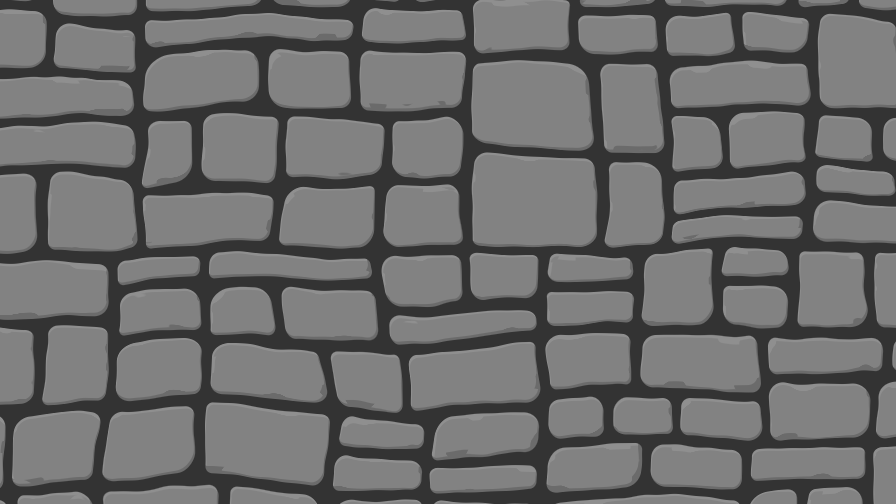
This texture is drawn by a Shadertoy shader. Its source:

```glsl
// Cartoon dry-stone wall: rounded grey blocks with lit tops and shaded undersides.

const vec3 MORTAR = vec3(0.20);
const vec3 FACE = vec3(0.51);
const vec3 LIGHT = vec3(0.56);
const vec3 SHADE = vec3(0.42);

struct Block {
    vec2 center;
    vec2 size;
    float id;
};

vec2 hash2(vec2 p) {
    vec3 q = fract(p.xyx * vec3(0.1031, 0.1030, 0.0973));
    q += dot(q, q.yzx + 33.33);
    return fract((q.xx + q.yz) * q.zy);
}

float cornerDot(vec2 cell, vec2 f, vec2 corner) {
    return dot(hash2(cell + corner) * 2.0 - 1.0, f - corner);
}

float gradientNoise(vec2 p) {
    vec2 cell = floor(p);
    vec2 f = p - cell;
    vec2 u = f * f * f * (f * (f * 6.0 - 15.0) + 10.0);
    float low = mix(cornerDot(cell, f, vec2(0, 0)), cornerDot(cell, f, vec2(1, 0)), u.x);
    float high = mix(cornerDot(cell, f, vec2(0, 1)), cornerDot(cell, f, vec2(1, 1)), u.x);
    return mix(low, high, u.y);
}

// Bends the plane so that the joints wander
vec2 bend(vec2 p, float frequency, float amount) {
    vec2 s = p * frequency;
    return p + amount * vec2(gradientNoise(s + 17.3), gradientNoise(s + 61.7));
}

// Splits the wall at random until the block around p is small enough
Block findBlock(vec2 p, vec2 halfWall, float seed) {
    vec2 low = -halfWall;
    vec2 high = halfWall;
    float id = 1.0;
    for (int i = 0; i < 10; i++) {
        vec2 size = high - low;
        vec2 r = hash2(vec2(id, seed));
        vec2 q = hash2(vec2(id, seed + 7.0));
        bool canStack = size.y > 0.16;
        bool canSlice = size.x > 0.24;
        bool small = size.x * size.y < mix(0.020, 0.052, q.x) && size.x < 0.44;
        if (small || !(canStack || canSlice)) break;

        bool slice = canSlice && (!canStack || size.x > size.y * mix(1.0, 2.8, r.x));
        int axis = slice ? 0 : 1;
        float cut = mix(low[axis], high[axis], mix(0.36, 0.64, r.y));
        bool above = p[axis] > cut;
        if (above) low[axis] = cut;
        else high[axis] = cut;
        id = id * 2.0 + (above ? 1.0 : 0.0);
    }
    return Block((low + high) * 0.5, high - low, id);
}

// Signed distance to a tapered block with uneven round corners
float stoneDistance(vec2 p, Block block, float gap) {
    vec2 q = p - block.center;
    vec2 r = hash2(vec2(block.id, 3.0));
    vec2 halfSize = block.size * 0.5 - gap;
    vec2 slope = clamp(q / halfSize, -1.0, 1.0) * sign(r - 0.5);
    halfSize -= 0.007 * r.yx * (0.5 + 0.5 * slope.yx);

    vec2 corner = step(0.0, q);
    float pick = hash2(vec2(block.id, 11.0 + corner.x + 2.0 * corner.y)).x;
    float radius = min(mix(0.012, 0.042, pick * pick), 0.8 * min(halfSize.x, halfSize.y));
    vec2 d = abs(q) - halfSize + radius;
    float box = length(max(d, 0.0)) + min(max(d.x, d.y), 0.0) - radius;
    return box + 0.005 * gradientNoise(p * 19.0 + r * 40.0);
}

// Thickness of a painted rim, with sudden chips
float rimWidth(vec2 p, float base, float chip, float seed) {
    float n = gradientNoise(p * vec2(13.0, 24.0) + seed * 5.37);
    return base * (1.0 + 0.9 * n) + chip * smoothstep(0.16, 0.25, n);
}

float coverage(float d, float pixel) {
    return clamp(0.5 + d / pixel, 0.0, 1.0);
}

void mainImage(out vec4 fragColor, in vec2 fragCoord) {
    float pixel = 1.0 / iResolution.y;
    vec2 p = (fragCoord - 0.5 * iResolution.xy) * pixel;
    p = bend(p, 2.4, 0.045);
    p = bend(p, 7.0, 0.014);

    Block block = findBlock(p, vec2(1.0, 0.6), 5.0);
    float gap = 0.0080;
    float stone = stoneDistance(p, block, gap);

    // Rims lie where a step toward or away from the light leaves the stone
    vec2 towardLight = vec2(-0.4, 1.0) * rimWidth(p, 0.0050, 0.006, block.id);
    vec2 awayFromLight = vec2(0.5, -1.0) * rimWidth(p, 0.0052, 0.007, block.id + 31.0);
    float lit = stoneDistance(p + towardLight, block, gap);
    float shaded = stoneDistance(p + awayFromLight, block, gap);

    vec3 color = mix(FACE, LIGHT, coverage(lit, pixel));
    color = mix(color, SHADE, coverage(shaded, pixel));
    color = mix(color, MORTAR, coverage(stone, pixel));
    fragColor = vec4(color, 1.0);
}
```
